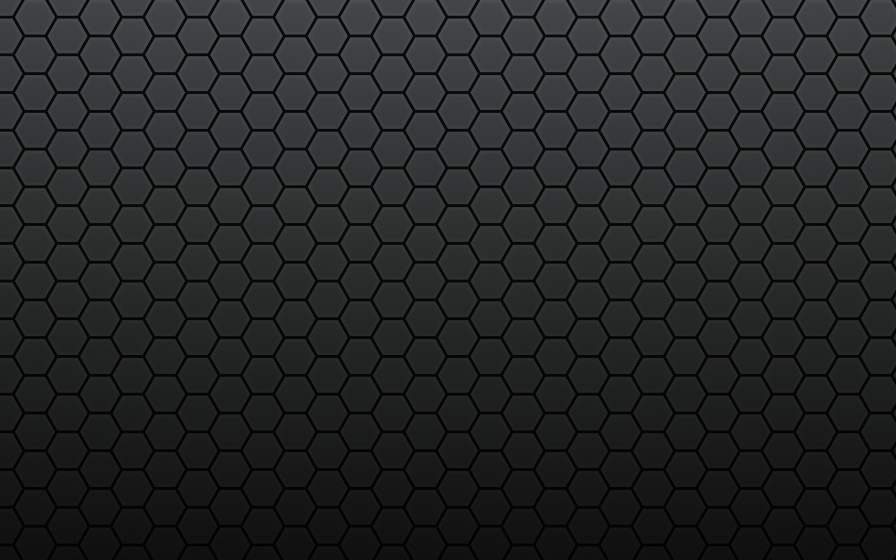
A WebGL 1 fragment shader for this pattern:

```glsl
precision highp float;

uniform vec2 u_resolution;

#define CELL vec2(0.11619, 0.06733)   // column period and hexagon height
#define ORIGIN vec2(0.0625, 0.9021)   // centre of one hexagon
#define GROOVE 0.037                  // half width of the gap, in hexagon heights
#define RIM_WIDTH 0.035
#define RIM_GAIN 0.12
#define SHADE_GAIN 0.05
#define GROOVE_DEPTH 0.14             // groove brightness relative to the face
#define FACE_BOTTOM vec3(0.060, 0.060, 0.060)
#define FACE_TOP vec3(0.258, 0.270, 0.274)

const vec2 PERIOD = vec2(1.7320508, 1.0);

// Offset from the centre of the nearest flat-topped hexagon of height 1
vec2 hexLocal(vec2 p) {
  vec2 a = (fract(p / PERIOD + 0.5) - 0.5) * PERIOD;
  vec2 b = (fract(p / PERIOD) - 0.5) * PERIOD;
  return dot(a, a) < dot(b, b) ? a : b;
}

// Distance inward from the hexagon border
float hexInset(vec2 q) {
  q = abs(q);
  return 0.5 - max(q.y, dot(q, vec2(0.8660254, 0.5)));
}

void main() {
  vec2 uv = gl_FragCoord.xy / u_resolution.y;
  vec2 local = hexLocal((uv - ORIGIN) / CELL * PERIOD);
  float inset = hexInset(local);
  float pixel = 1.0 / (u_resolution.y * CELL.y);

  // Overall light falling from the top, a little dimmer at the sides
  float side = 2.0 * gl_FragCoord.x / u_resolution.x - 1.0;
  vec3 face = mix(FACE_BOTTOM, FACE_TOP, uv.y);
  face *= 1.02 - 0.06 * side * side;

  // Gentle shading across each tile and a thin bevelled rim
  float rimOffset = (inset - GROOVE - RIM_WIDTH) / (RIM_WIDTH + 0.4 * pixel);
  float rim = exp(-rimOffset * rimOffset);
  vec3 tile = face * (1.0 + SHADE_GAIN * local.y + RIM_GAIN * rim);

  // Dark grooves between the tiles
  float soft = max(0.6 * pixel, 0.012);
  float coverage = smoothstep(GROOVE - soft, GROOVE + soft, inset);
  gl_FragColor = vec4(mix(face * GROOVE_DEPTH, tile, coverage), 1.0);
}
```
